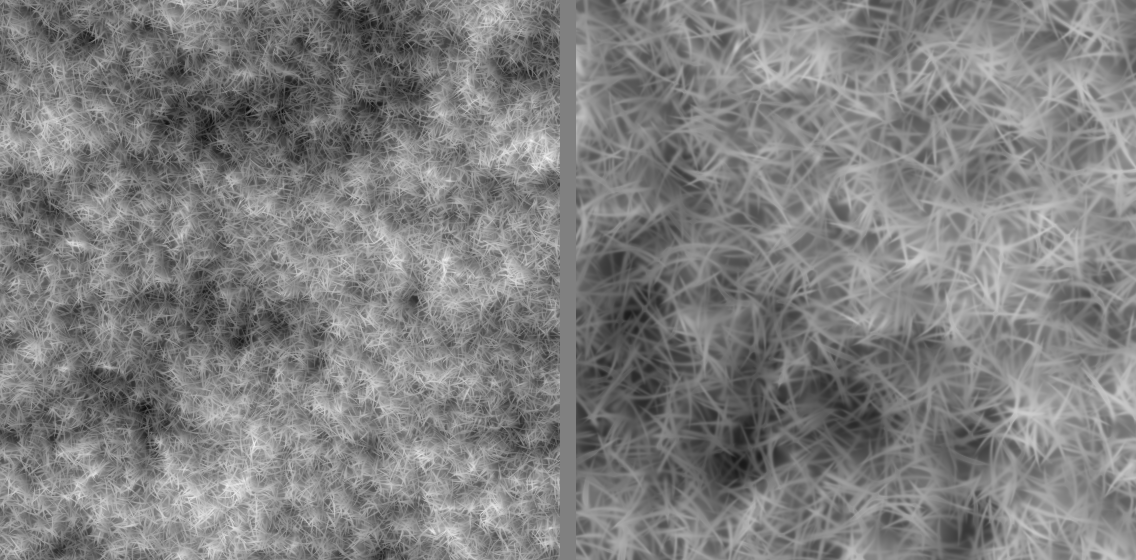
Left, the full canvas; right, a detail of the centre.
Write a WebGL 1 fragment shader that draws this texture.

```glsl
precision highp float;

uniform vec2 u_resolution;

const float TAU = 6.2831853;
const int FIBRE_LAYERS = 14;
const float MEAN_GREY = 0.517;
const float GROUND_DEPTH = -0.24;
const float MAT_CONTRAST = 0.62;

vec3 hash3(vec2 cell, float seed) {
  vec3 h = fract(vec3(cell, seed) * vec3(0.1031, 0.1030, 0.0973));
  h += dot(h, h.yzx + 33.33);
  return fract((h.xxy + h.yzz) * h.zyx);
}

float cornerSlope(vec2 corner, vec2 offset, vec2 period, float seed) {
  float angle = TAU * hash3(mod(corner, period), seed).x;
  return dot(vec2(cos(angle), sin(angle)), offset);
}

// Gradient noise that wraps after "period" cells
float wrappedNoise(vec2 uv, vec2 period, float seed) {
  vec2 p = uv * period;
  vec2 cell = floor(p);
  vec2 f = p - cell;
  vec2 s = f * f * f * (f * (f * 6.0 - 15.0) + 10.0);
  vec2 e = vec2(1.0, 0.0);
  float low = mix(cornerSlope(cell, f, period, seed),
                  cornerSlope(cell + e.xy, f - e.xy, period, seed), s.x);
  float high = mix(cornerSlope(cell + e.yx, f - e.yx, period, seed),
                   cornerSlope(cell + e.xx, f - e.xx, period, seed), s.x);
  return mix(low, high, s.y);
}

// Broad drifts of light and shade
float cloudShade(vec2 uv) {
  return 0.33 * wrappedNoise(uv, vec2(2.0, 3.0), 11.0)
       + 0.23 * wrappedNoise(uv, vec2(4.0, 6.0), 23.0)
       + 0.15 * wrappedNoise(uv, vec2(9.0, 11.0), 29.0);
}

// Tufts and hollows between the fibres
float tuftShade(vec2 uv) {
  return 0.16 * wrappedNoise(uv, vec2(17.0), 37.0)
       + 0.18 * wrappedNoise(uv, vec2(29.0), 41.0)
       + 0.10 * wrappedNoise(uv, vec2(49.0), 59.0);
}

// Coverage of one bent, tapering fibre centred on the origin
float fibre(vec2 p, float angle, float bend, float halfLength, float width) {
  float c = cos(angle);
  float s = sin(angle);
  vec2 q = vec2(c * p.x + s * p.y, c * p.y - s * p.x);
  float along = q.x / halfLength;
  float across = (q.y - bend * q.x * q.x) / (width * (1.0 + 0.5 * along));
  return exp(-across * across) * (1.0 - smoothstep(0.5, 1.0, abs(along)));
}

// One fibre per cell: x is the mean random tone, y the coverage
vec2 fibreLayer(vec2 uv, float cells, float width, float seed) {
  vec2 p = uv * cells;
  vec2 home = floor(p);
  float toneSum = 0.0;
  float cover = 0.0;
  for (int y = -1; y <= 1; y++) {
    for (int x = -1; x <= 1; x++) {
      vec2 cell = home + vec2(float(x), float(y));
      vec2 id = mod(cell, cells);
      vec3 place = hash3(id, seed);
      vec3 form = hash3(id, seed + 5.7);
      float halfLength = mix(0.55, 0.95, form.x);
      float a = fibre(p - cell - place.xy, TAU * place.z,
                      0.6 * (form.y - 0.5), halfLength, width * cells);
      toneSum += a * (form.z - 0.5);
      cover += a;
    }
  }
  return vec2(toneSum / max(cover, 0.001), min(cover, 1.0));
}

// Fine fibres stacked from dark depths to a light surface
float fibreMat(vec2 uv) {
  float shade = GROUND_DEPTH;
  for (int i = 0; i < FIBRE_LAYERS; i++) {
    float level = float(i);
    float cells = 36.0 + mod(level * 5.0, 13.0);
    vec2 layer = fibreLayer(uv, cells, 0.0014, 3.0 + level * 7.3);
    float height = mix(-0.16, 0.16, level / float(FIBRE_LAYERS - 1));
    shade = mix(shade, height + 0.12 * layer.x, 0.75 * layer.y);
  }
  return shade;
}

// Sparse broad strands that glow softly through the mat
float broadStrands(vec2 uv) {
  vec2 wide = fibreLayer(uv, 18.0, 0.0055, 131.0);
  vec2 slim = fibreLayer(uv, 25.0, 0.0035, 149.0);
  return 0.12 * wide.y * smoothstep(0.1, 0.5, wide.x)
       + 0.10 * slim.y * smoothstep(0.0, 0.5, slim.x);
}

void main() {
  vec2 uv = gl_FragCoord.xy / u_resolution;
  float mat = fibreMat(uv);
  vec2 frayed = uv + 0.025 * mat;
  float grey = MEAN_GREY + cloudShade(uv) + tuftShade(frayed);
  grey += MAT_CONTRAST * mat + broadStrands(uv);
  gl_FragColor = vec4(vec3(clamp(grey, 0.0, 1.0)), 1.0);
}
```
